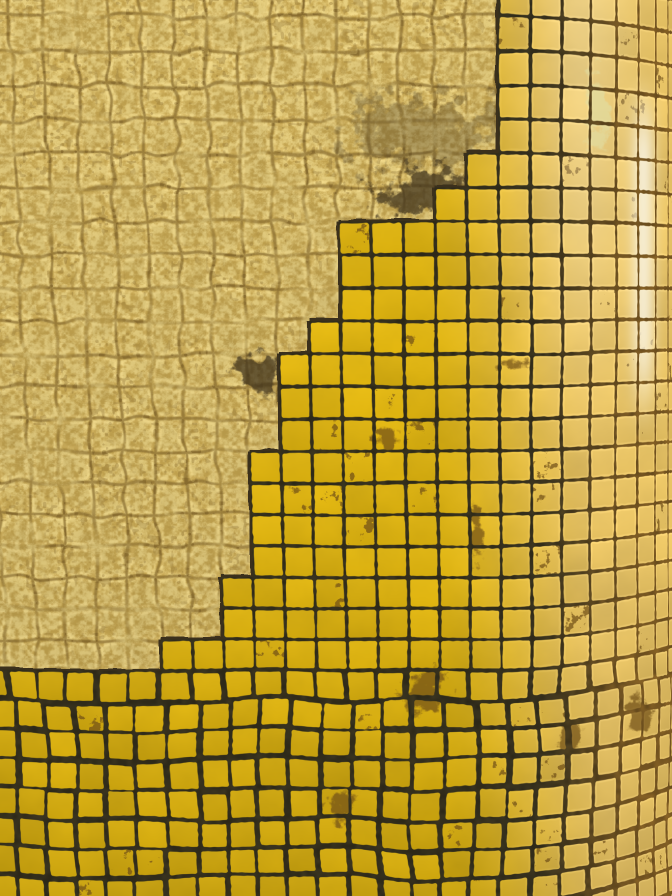
Give the GLSL for this texture, as a Shadertoy shader.

```glsl
// Curved wall of yellow mosaic tiles, stepping down beside bare plaster with a tile imprint.

float hash(vec2 p) {
    return fract(sin(dot(p, vec2(127.1, 311.7))) * 43758.5453);
}

float noise(vec2 p) {
    vec2 i = floor(p), f = fract(p);
    f = f * f * (3.0 - 2.0 * f);
    return mix(mix(hash(i), hash(i + vec2(1, 0)), f.x),
               mix(hash(i + vec2(0, 1)), hash(i + vec2(1, 1)), f.x), f.y);
}

float fbm(vec2 p) {
    float sum = 0.0, amp = 0.5;
    for (int i = 0; i < 4; i++) {
        sum += amp * noise(p);
        p = p * 2.03 + 17.3;
        amp *= 0.5;
    }
    return sum;
}

// Ragged elliptical blotch
float blotch(vec2 p, vec2 center, vec2 size) {
    float d = length((p - center) / size) + 2.0 * (fbm(p * 90.0) - 0.47);
    return 1.0 - smoothstep(0.65, 1.05, d);
}

// Wall position to tile units: column 0 starts the bend, row 0 is the lowest step
vec2 wallGrid(vec2 p) {
    float bend = clamp((p.x - 0.557) / 0.193, 0.0, 1.0);
    float drop = 0.74 - p.y;
    float x = p.x - 0.557 - 0.006 * drop;
    const float radius = 0.198;
    if (x > 0.0) x = radius * asin(min(x / radius, 0.995));
    float height = p.y + 0.065 * bend * bend * (p.y - 0.675) - 0.2526;
    float row = (sqrt(0.001156 + 0.000496 * height) - 0.034) / 0.000248;
    return vec2(x / (0.0357 - 0.0025 * drop), row);
}

// First tiled column of each row
float stairStart(float row) {
    if (row < 0.0) return -100.0;
    return -11.0 + 2.0 * step(1.0, row) + step(3.0, row) + step(7.0, row)
         + step(10.0, row) + step(11.0, row) + 3.0 * step(14.0, row)
         + step(15.0, row) + step(16.0, row);
}

bool isTiled(vec2 g) {
    return floor(g.x) >= stairStart(floor(g.y));
}

vec3 plaster(vec2 p, vec2 g) {
    vec2 warp = vec2(noise(p * 45.0), noise(p * 45.0 + 31.0)) - 0.5;
    vec2 f = abs(fract(g + 0.22 * warp) - 0.5);
    float edge = 0.5 - max(f.x, f.y);
    float wear = fbm(p * 28.0);
    float grain = fbm(p * 210.0);
    float groove = (1.0 - smoothstep(0.015, 0.075, edge)) * smoothstep(0.2, 0.55, wear);
    float ridge = smoothstep(0.06, 0.1, edge) * (1.0 - smoothstep(0.12, 0.19, edge));
    float pits = smoothstep(0.62, 0.75, noise(p * 260.0)) * smoothstep(0.4, 0.6, wear);
    vec3 color = mix(vec3(0.74, 0.62, 0.30), vec3(0.87, 0.78, 0.48), smoothstep(0.2, 0.7, grain));
    color *= 0.93 + 0.13 * wear + 0.05 * (p.y - 0.6);
    color += ridge * 0.045;
    color = mix(color, vec3(0.51, 0.40, 0.17), 0.62 * groove + 0.3 * pits);
    float stain = max(blotch(p, vec2(0.475, 0.785), vec2(0.055, 0.03)),
                      blotch(p, vec2(0.289, 0.581), vec2(0.026, 0.021)));
    stain = max(stain, 0.4 * blotch(p, vec2(0.47, 0.85), vec2(0.09, 0.05)));
    return mix(color, vec3(0.25, 0.20, 0.11), 0.75 * stain);
}

// Chips and cracks with the backing showing through
float damage(vec2 p, vec2 g, vec2 id) {
    float d = blotch(p, vec2(0.434, 0.510), vec2(0.015, 0.012));
    d = max(d, blotch(p, vec2(0.473, 0.230), vec2(0.024)));
    d = max(d, blotch(p, vec2(0.378, 0.098), vec2(0.017)));
    d = max(d, blotch(p, vec2(0.712, 0.203), vec2(0.012, 0.020)));
    d = max(d, blotch(p, vec2(0.634, 0.177), vec2(0.014, 0.018)));
    d = max(d, blotch(p, vec2(0.532, 0.405), vec2(0.008, 0.035)));
    d = max(d, blotch(p, vec2(0.573, 0.594), vec2(0.018, 0.010)));
    float scattered = step(0.87, hash(id + 5.7)) * smoothstep(0.60, 0.68, fbm(g * 4.0));
    return max(d, scattered);
}

vec3 tiles(vec2 p, vec2 g, float pixel) {
    float loose = 1.0 - step(0.0, g.y);
    g.x += loose * 0.35 * (hash(vec2(floor(g.y), 3.0)) - 0.5);
    vec2 id = floor(g);
    vec2 jitter = vec2(hash(id), hash(id + 41.0)) - 0.5;
    vec2 q = fract(g) - 0.5 - jitter * mix(0.025, 0.085, loose);
    float halfSize = 0.449 - loose * (0.012 + 0.03 * hash(id + 9.0));
    vec2 b = abs(q) - halfSize + 0.07;
    float dist = length(max(b, 0.0)) + min(max(b.x, b.y), 0.0) - 0.07;
    dist += 0.035 * (noise(g * 7.0) - 0.5);
    float face = 1.0 - smoothstep(-0.6 * pixel, 0.6 * pixel, dist);

    // Glaze fades from saturated yellow to cream around the bend
    float pale = smoothstep(0.47, 0.67, p.x + 0.05 * (p.y - 0.5));
    vec3 glaze = mix(vec3(0.84, 0.68, 0.07), vec3(0.88, 0.74, 0.38), pale);
    glaze *= 0.96 + 0.09 * (hash(id + 2.0) - 0.5) + 0.09 * fbm(p * 25.0);
    glaze *= 0.94 + 0.07 * smoothstep(0.0, 0.45, p.y);
    glaze += 0.035 * q.y + 0.05 * smoothstep(-0.09, -0.03, dist) * pale;
    glaze = mix(glaze, vec3(0.44, 0.31, 0.09), 0.72 * damage(p, g, id));
    float shine = exp(-pow((p.x - 0.718) / 0.014, 2.0)) * smoothstep(0.50, 0.63, p.y)
                * (1.0 - smoothstep(0.82, 0.93, p.y));
    float sheen = exp(-pow((p.x - 0.655) / 0.05, 2.0)) * smoothstep(0.45, 0.85, p.y);
    float drip = blotch(p, vec2(0.667, 0.876), vec2(0.014, 0.042));
    glaze = mix(glaze, vec3(0.97, 0.94, 0.85), clamp(0.85 * shine + 0.25 * sheen, 0.0, 1.0));
    glaze = mix(glaze, vec3(0.88, 0.87, 0.64), 0.65 * drip);
    vec3 grout = mix(vec3(0.20, 0.18, 0.11), vec3(0.47, 0.34, 0.13), smoothstep(0.58, 0.73, p.x));
    return mix(grout * (0.85 + 0.3 * noise(p * 180.0)), glaze, face);
}

vec3 wall(vec2 p, float pixel) {
    vec2 g = wallGrid(p);
    float loose = 1.0 - smoothstep(0.22, 0.26, p.y);
    vec2 sway = vec2(noise(p * 13.0), noise(p * 13.0 + 50.0)) - 0.5;
    g += sway * mix(0.06, 0.32, loose);
    if (isTiled(g)) return tiles(p, g, pixel);
    // Dark grout lip along the stepped border
    float lip = 0.03 + 0.08 * noise(p * 70.0);
    if (isTiled(g + vec2(lip, 0.0)) || isTiled(g - vec2(0.0, lip))) return vec3(0.23, 0.19, 0.11);
    return plaster(p, g);
}

void mainImage(out vec4 fragColor, in vec2 fragCoord) {
    float pixel = 28.0 / iResolution.y;
    vec3 color = vec3(0.0);
    // Four samples smooth every border
    for (int i = 0; i < 4; i++) {
        vec2 offset = vec2(i % 2, i / 2) * 0.5 - 0.25;
        color += wall((fragCoord + offset) / iResolution.y, pixel);
    }
    fragColor = vec4(color * 0.25, 1.0);
}
```
